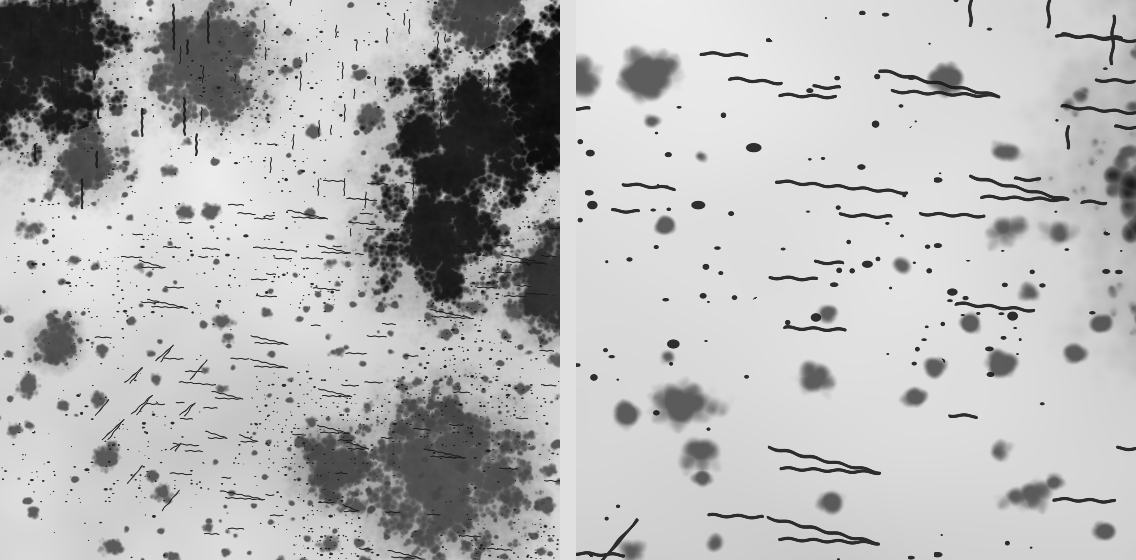
Left: the whole. Right: its middle third, enlarged.
This texture is drawn by a Shadertoy shader. Its source:

```glsl
#define PAPER 0.925
#define CLOUD_DEPTH 0.14
#define HALO_DEPTH 0.15
#define RIM_TONE 0.46
#define INK 0.1
#define STROKE_WIDTH 0.001
#define SPECK_SHARE 0.22
#define RAGGEDNESS 1.0

// x, y, radius and core tone of the large stains
const vec4 STAINS[11] = vec4[11](
    vec4(.83, .75, .14, .11), vec4(.78, .57, .11, .12), vec4(1., .82, .15, .07),
    vec4(1., .50, .09, .20), vec4(.06, .90, .15, .12), vec4(.37, .89, .10, .33),
    vec4(.16, .71, .06, .30), vec4(.80, .15, .13, .32), vec4(.60, .17, .06, .30),
    vec4(.86, 1., .08, .27), vec4(.10, .39, .04, .32));

vec3 hash3(vec2 c) {
    vec3 q = fract(c.xyx * vec3(.1031, .1030, .0973));
    q += dot(q, q.yxz + 33.33);
    return fract((q.xxy + q.yzz) * q.zyx);
}

// Distance to the nearest scattered point
float cellular(vec2 p) {
    vec2 base = floor(p);
    float nearest = 2.;
    for (int y = -1; y <= 1; y++)
    for (int x = -1; x <= 1; x++) {
        vec2 id = base + vec2(x, y);
        nearest = min(nearest, length(id + hash3(id + 50.).xy - p));
    }
    return nearest;
}

// Puffy lobes in three sizes, centred near zero
float lobes(vec2 p) {
    return .8 * (.45 - cellular(p * 15.)) + .55 * (.45 - cellular(p * 37. + 9.))
         + .4 * (.45 - cellular(p * 90. + 21.));
}

// Soft drifting tone from layered sines
float clouds(vec2 p) {
    float sum = 0., amp = .5;
    for (int i = 0; i < 5; i++) {
        p = mat2(.8, .6, -.6, .8) * p + 1.3;
        sum += amp * sin(p.x + 1.7 * sin(p.y));
        p *= 1.7;
        amp *= .6;
    }
    return clamp(.5 + .45 * sum, 0., 1.);
}

// Depth inside the strongest stain, and its core tone
vec2 stains(vec2 p) {
    vec2 best = vec2(-2., .3);
    for (int i = 0; i < 11; i++) {
        float depth = 1. - length(p - STAINS[i].xy) / STAINS[i].z;
        if (depth > best.x) best = vec2(depth, STAINS[i].w);
    }
    return best;
}

// How busy the surface is: lower right and upper left
float crowding(vec2 p) {
    return max(smoothstep(.75, 1.5, p.x + 1. - p.y), .65 * smoothstep(-.1, .6, p.y - p.x));
}

float smudges(vec2 p, float scale) {
    vec2 base = floor(p * scale);
    float best = -2.;
    for (int y = -1; y <= 1; y++)
    for (int x = -1; x <= 1; x++) {
        vec2 id = base + vec2(x, y);
        vec3 h = hash3(id + scale * 3.);
        vec2 centre = (id + h.xy) / scale;
        float radius = mix(.15, .4, h.x * h.y) / scale;
        if (h.z < .06 + .4 * crowding(centre))
            best = max(best, 1. - length((p - centre) * vec2(.85, 1.)) / radius);
    }
    return best;
}

float specks(vec2 p, float scale, float radius, float share, float px) {
    vec2 id = floor(p * scale);
    vec3 h = hash3(id + scale);
    vec2 q = p - (id + .25 + .5 * h.xy) / scale;
    float d = length(q * vec2(mix(.5, 1., h.x), 1.)) - radius * (.5 + h.y);
    return step(h.z, share) * (1. - smoothstep(-.5 * px, .5 * px, d));
}

float segment(vec2 p, vec2 a, vec2 b) {
    vec2 ab = b - a;
    return length(p - a - ab * clamp(dot(p - a, ab) / dot(ab, ab), 0., 1.));
}

// Scattered strokes, some forked, thinning out away from a focus
float strokes(vec2 p, float scale, vec2 stroke, float fork, vec2 focus, vec2 extent, float share) {
    vec2 base = floor(p * scale), side = normalize(vec2(-stroke.y, stroke.x)) * fork;
    float d = 1.;
    for (int y = -1; y <= 1; y++)
    for (int x = -1; x <= 1; x++) {
        vec2 id = base + vec2(x, y);
        vec3 h = hash3(id + scale * 7.);
        vec2 centre = (id + h.xy) / scale;
        float fade = 1. - smoothstep(.5, 1., length((centre - focus) / extent));
        if (h.z > share * fade) continue;
        vec2 q = p - centre + .0006 * sin(p.yx * 420.);
        vec2 tip = stroke * (.25 + .5 * h.x), open = side * step(.35, fract(h.y * 7.));
        d = min(d, min(segment(q, tip, open - tip), segment(q, tip, -.75 * tip - .3 * open)));
    }
    return d;
}

void mainImage(out vec4 fragColor, in vec2 fragCoord) {
    vec2 p = fragCoord / iResolution.y;
    float px = 1. / iResolution.y, rag = lobes(p) * RAGGEDNESS, busy = crowding(p);
    vec2 stain = stains(p);
    float field = stain.x + rag;

    // Clouded paper with a grey halo round the stains
    float tone = PAPER - CLOUD_DEPTH * clouds(p * 5.) - .05 * busy * (1. - p.y);
    tone += .05 * exp(-12. * dot(p - vec2(.62, .8), p - vec2(.62, .8)));
    tone -= HALO_DEPTH * smoothstep(-.7, .1, stain.x + .5 * rag);

    // Ragged stains, then small smudges
    float core = mix(RIM_TONE, stain.y, smoothstep(0., .4, field)) - .05 * rag;
    tone = mix(tone, core, smoothstep(-.06, .12, field));
    float smudge = max(smudges(p, 15.), smudges(p, 32.)) + 1.2 * rag;
    tone = mix(tone, min(tone, .27), .85 * smoothstep(-.1, .6, smudge));

    // Specks and strokes
    float share = SPECK_SHARE * (.3 + busy) * smoothstep(.2, .8, clouds(p * 14. + 4.));
    float ink = max(specks(p, 130., .0011, share, px), specks(p, 60., .0019, share * .7, px));
    float d = strokes(p, 16., vec2(.056, -.005), .009, vec2(.6, .36), vec2(.5, .45), .3);
    d = min(d, strokes(p, 25., vec2(.026, -.001), 0., vec2(.66, .4), vec2(.6, .5), .24));
    d = min(d, strokes(p, 24., vec2(.001, .024), 0., vec2(.62, .83), vec2(.36, .32), .32));
    d = min(d, strokes(p, 19., vec2(.024, .028), .006, vec2(.28, .22), vec2(.14, .18), .4));
    d = min(d, strokes(p, 18., vec2(0., .045), 0., vec2(.15, .87), vec2(.4, .28), .3) - .001);
    ink = max(ink, 1. - smoothstep(-.5 * px, .5 * px, d - STROKE_WIDTH));
    fragColor = vec4(vec3(mix(tone, min(tone, INK), .9 * ink)), 1.);
}
```
